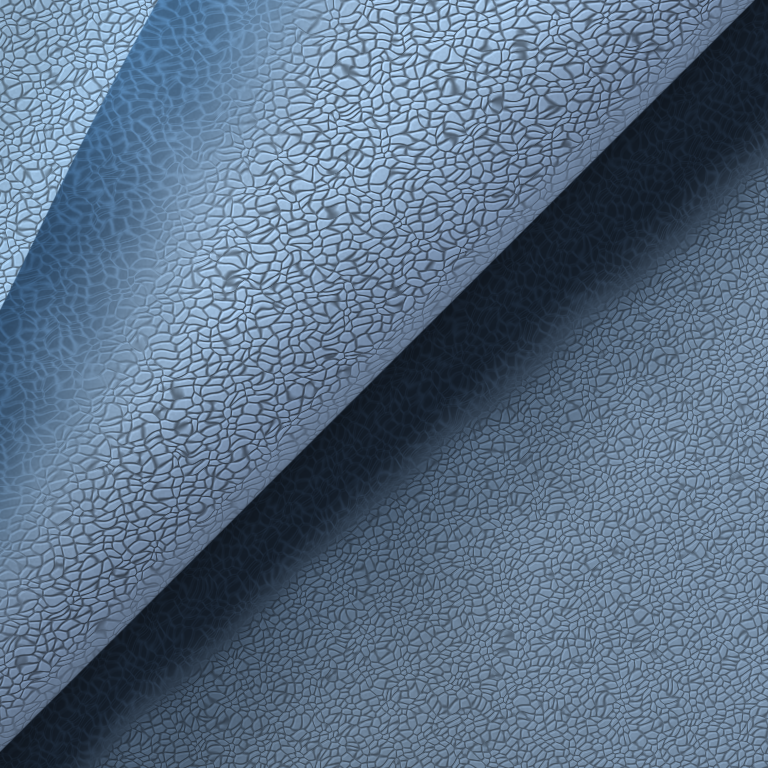
This texture is drawn by a WebGL 2 fragment shader. Its source:

```glsl
#version 300 es
precision highp float;
uniform vec2 u_resolution;
out vec4 fragColor;

// Layout: a point and right-hand normal for each fold edge
const vec2 RIM_POINT = vec2(0.0, 0.021);
const vec2 RIM_NORMAL = vec2(0.7057, -0.7085);
const vec2 FLAP_POINT = vec2(0.0, 0.603);
const vec2 FLAP_NORMAL = vec2(0.886, -0.464);
const vec2 TO_LIGHT = vec2(-0.6, 0.8);

// Leather tones
const vec3 FLAP_TONE = vec3(0.49, 0.60, 0.70);
const vec3 VALLEY_TONE = vec3(0.20, 0.325, 0.455);
const vec3 LIT_TONE = vec3(0.535, 0.64, 0.745);
const vec3 RIM_TONE = vec3(0.39, 0.465, 0.565);
const vec3 BASE_TONE = vec3(0.43, 0.515, 0.605);
const vec3 DUSK_TONE = vec3(0.27, 0.345, 0.43);
const vec3 SHADOW_TONE = vec3(0.085, 0.125, 0.175);

// Grain: cells per canvas along and across the grain
const vec2 FLAP_GRAIN = vec2(72.0, 96.0);
const vec2 FOLD_GRAIN = vec2(58.0, 90.0);
const vec2 BASE_GRAIN = vec2(88.0, 112.0);
const float RELIEF_STEP = 0.003;
const float RELIEF_GAIN = 0.17;

vec2 hash2(vec2 p) {
    vec3 q = fract(vec3(p.xyx) * vec3(0.1031, 0.1030, 0.0973));
    q += dot(q, q.yzx + 33.33);
    return fract((q.xx + q.yz) * q.zy);
}

float valueNoise(vec2 p) {
    vec2 i = floor(p), f = fract(p);
    f = f * f * (3.0 - 2.0 * f);
    float low = mix(hash2(i).x, hash2(i + vec2(1, 0)).x, f.x);
    float high = mix(hash2(i + vec2(0, 1)).x, hash2(i + vec2(1, 1)).x, f.x);
    return mix(low, high, f.y);
}

vec2 rotate(vec2 p, float angle) {
    float c = cos(angle), s = sin(angle);
    return vec2(c * p.x + s * p.y, c * p.y - s * p.x);
}

// Pebble height: 0 in the creases, 1 on the cell tops
float pebble(vec2 p, vec2 scale, float angle) {
    vec2 wobble = vec2(valueNoise(p * 45.0), valueNoise(p * 45.0 + 31.7));
    vec2 q = rotate(p, angle) * scale + 1.1 * wobble + 200.0;
    vec2 cell = floor(q);
    float nearest = 9.0, second = 9.0;
    for (int y = -1; y <= 1; y++) {
        for (int x = -1; x <= 1; x++) {
            vec2 c = cell + vec2(x, y);
            float r = length(c + 0.1 + 0.8 * hash2(c) - q);
            second = min(second, max(nearest, r));
            nearest = min(nearest, r);
        }
    }
    return smoothstep(0.0, 0.36, second - nearest);
}

// Shading factor: crease darkening (or glint when negative) plus relief
float grainLight(vec2 p, vec2 scale, float angle, float depth, float relief) {
    float h = pebble(p, scale, angle);
    float ahead = pebble(p + TO_LIGHT * RELIEF_STEP, scale, angle);
    return 1.0 + depth * (h - 0.7) + relief * RELIEF_GAIN * (h - ahead);
}

void main() {
    vec2 p = gl_FragCoord.xy / u_resolution;
    float pixel = 1.0 / min(u_resolution.x, u_resolution.y);
    float bow = 0.004 * sin(p.y * 9.0);
    float rim = dot(p - RIM_POINT, RIM_NORMAL);
    float flap = dot(p - FLAP_POINT, FLAP_NORMAL) + bow;
    float along = dot(p - RIM_POINT, vec2(0.7085, 0.7057));
    float mottle = valueNoise(p * 7.0) + 0.5 * valueNoise(p * 17.0) - 0.75;

    // Flap at the upper left
    vec3 flapColor = FLAP_TONE * (1.0 + 0.13 * smoothstep(-0.16, -0.01, flap));
    flapColor *= grainLight(p, FLAP_GRAIN, 0.35, 0.38, 0.8);

    // Rolled fold: blue valley, lit crown, greyer rim
    float crown = smoothstep(-0.01, 0.25, flap + 0.035 * mottle);
    vec3 foldColor = mix(VALLEY_TONE, LIT_TONE, crown);
    foldColor += vec3(0.07, 0.10, 0.12) * (1.0 - crown) * smoothstep(0.65, 1.0, p.y);
    foldColor = mix(foldColor, RIM_TONE, smoothstep(-0.25, -0.015, rim));
    foldColor *= 0.93 + 0.09 * smoothstep(0.1, 0.8, along);
    float lip = smoothstep(-0.045, -0.006, rim);
    float foldDepth = mix(-0.30, 0.48, smoothstep(0.07, 0.28, flap)) * (1.0 - 0.7 * lip);
    vec2 bent = p + RIM_NORMAL * 0.03 * exp(min(rim, 0.0) / 0.04);
    foldColor *= grainLight(bent, FOLD_GRAIN, 0.22, foldDepth, 1.0 - 0.65 * lip);
    foldColor *= 1.0 - 0.12 * smoothstep(-0.006, 0.0, rim);

    // Flat base under the soft shadow of the fold
    float shadowWidth = mix(0.085, 0.135, smoothstep(0.0, 1.3, along));
    float reach = rim / shadowWidth + 0.15 * mottle;
    float leaving = smoothstep(0.62, 1.45, reach);
    vec3 open = mix(DUSK_TONE, BASE_TONE, smoothstep(0.07, 0.34, rim + 0.02 * mottle));
    open *= 0.91 + 0.11 * smoothstep(0.2, 1.0, along);
    vec3 baseColor = mix(SHADOW_TONE, open, leaving);
    baseColor *= 1.0 - 0.2 * (1.0 - smoothstep(0.0, 0.04, rim));
    float baseAngle = mix(1.05, 0.5, leaving);
    float baseDepth = mix(-0.38, 0.30, smoothstep(0.3, 0.9, leaving));
    // Blend the two grain directions instead of bending the cells
    float shadeGrain = grainLight(p, FOLD_GRAIN * 1.15, 1.05, baseDepth, 0.9);
    float openGrain = grainLight(p, BASE_GRAIN, 0.5, baseDepth, 0.75);
    baseColor *= mix(shadeGrain, openGrain, smoothstep(0.25, 0.75, leaving));

    // Stack the layers
    vec3 color = mix(flapColor, foldColor, smoothstep(-pixel, pixel, flap));
    color = mix(color, baseColor, smoothstep(-pixel, pixel, rim));
    color *= 1.0 + 0.05 * mottle + 0.05 * (valueNoise(p * 380.0) - 0.5);
    fragColor = vec4(clamp(color, 0.0, 1.0), 1.0);
}
```
